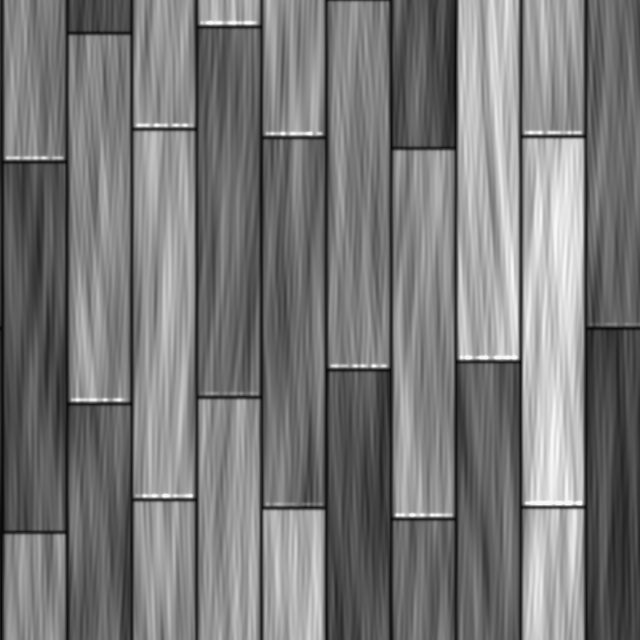
Give the GLSL for this texture, as a Shadertoy shader.

```glsl
// Grey wooden floor: ten columns of staggered upright planks with streaky grain.

const float TAU = 6.2831853;
const int COLUMNS = 10;
const float PLANK_WIDTH = 0.1013;
const float PLANK_LENGTH = 0.579;
const float FIRST_SEAM = 0.0035;     // x of the leftmost seam
const float SEAM_WIDTH = 0.0033;
const float SEAM_DEPTH = 0.74;
const float JOINT_WIDTH = 0.0032;
const float JOINT_DEPTH = 0.72;
const float GLINT_OFFSET = 0.0062;   // height of the worn edge above a joint
const float GLINT_WIDTH = 0.0030;
const float GLINT_GAIN = 0.42;
const float BLOTCH_GAIN = 0.042;
const float STREAK_GAIN = 0.042;
const float FIBRE_GAIN = 0.024;

// Depth of the first joint below the top edge, per column
const float JOINT_START[COLUMNS] = float[](
    0.253, 0.052, 0.202, 0.042, 0.215, -0.001, 0.232, -0.014, 0.2135, -0.066);

// Plank greys per column: top, middle, bottom
const vec3 TONES[COLUMNS] = vec3[](
    vec3(0.53, 0.33, 0.56), vec3(0.30, 0.54, 0.38),
    vec3(0.58, 0.63, 0.59), vec3(0.64, 0.41, 0.59),
    vec3(0.58, 0.42, 0.69), vec3(0.30, 0.53, 0.31),
    vec3(0.31, 0.57, 0.43), vec3(0.50, 0.73, 0.38),
    vec3(0.61, 0.79, 0.71), vec3(0.30, 0.39, 0.24));

float hash(vec2 p) {
    return fract(sin(dot(p, vec2(127.1, 311.7))) * 4375.85);
}

float bell(float x, float width) {
    x /= width;
    return exp(-x * x);
}

// Layered sines of random pitch and phase; xRange and yMax in cycles per canvas
float grain(vec2 p, vec2 xRange, float yMax, float seed) {
    float sum = 0.0;
    for (int i = 0; i < 7; i++) {
        vec2 key = vec2(float(i) + 0.37, seed);
        float fx = mix(xRange.x, xRange.y, (float(i) + hash(key)) / 7.0);
        float fy = yMax * (2.0 * hash(key + 17.3) - 1.0);
        float phase = hash(key + 41.9);
        sum += sin(TAU * (fx * p.x + fy * p.y + phase));
    }
    return sum / 1.87;
}

void mainImage(out vec4 fragColor, in vec2 fragCoord) {
    vec2 p = fragCoord / iResolution.xy;
    p.y = 1.0 - p.y;                 // measure depth from the top

    // Plank lookup
    float across = (p.x - FIRST_SEAM) / PLANK_WIDTH;
    int column = (int(floor(across)) + COLUMNS) % COLUMNS;
    float along = (p.y - JOINT_START[column]) / PLANK_LENGTH;
    int row = clamp(int(floor(along)) + 1, 0, 2);
    float tone = TONES[column][row];
    float seed = float(column) * 3.7 + float(row) * 1.9 + 2.3;

    // Distances to the plank edges
    float u = fract(across);
    float v = fract(along);
    float seamDist = min(u, 1.0 - u) * PLANK_WIDTH;
    float jointDist = min(v, 1.0 - v) * PLANK_LENGTH;
    float aboveJoint = (1.0 - v) * PLANK_LENGTH;

    // Wood grain, from broad stains to fine fibres
    vec2 bent = p + vec2(0.003 * sin(TAU * (1.7 * p.y + hash(vec2(seed, 5.0)))), 0.0);
    float figure = BLOTCH_GAIN * grain(bent, vec2(3.0, 14.0), 3.2, seed)
                 + STREAK_GAIN * grain(bent, vec2(16.0, 48.0), 4.0, seed + 50.0)
                 + FIBRE_GAIN * grain(p, vec2(60.0, 135.0), 11.0, seed + 90.0);
    float shade = tone + figure * (0.6 + 0.8 * tone);

    // Dark gaps, with a soft shadow beside the seams
    shade *= 1.0 - 0.12 * bell(seamDist, 0.010);
    shade *= 1.0 - SEAM_DEPTH * bell(seamDist, SEAM_WIDTH);
    shade *= 1.0 - JOINT_DEPTH * bell(jointDist, JOINT_WIDTH);

    // Worn bright edge on the lower end of paler planks
    float wear = smoothstep(0.30, 0.58, tone) * (0.75 + 0.25 * grain(p, vec2(20.0, 75.0), 0.0, seed + 130.0));
    float inset = smoothstep(0.003, 0.009, seamDist);
    shade += GLINT_GAIN * max(wear, 0.0) * inset * bell(aboveJoint - GLINT_OFFSET, GLINT_WIDTH);

    fragColor = vec4(vec3(clamp(shade, 0.04, 0.97)), 1.0);
}
```
